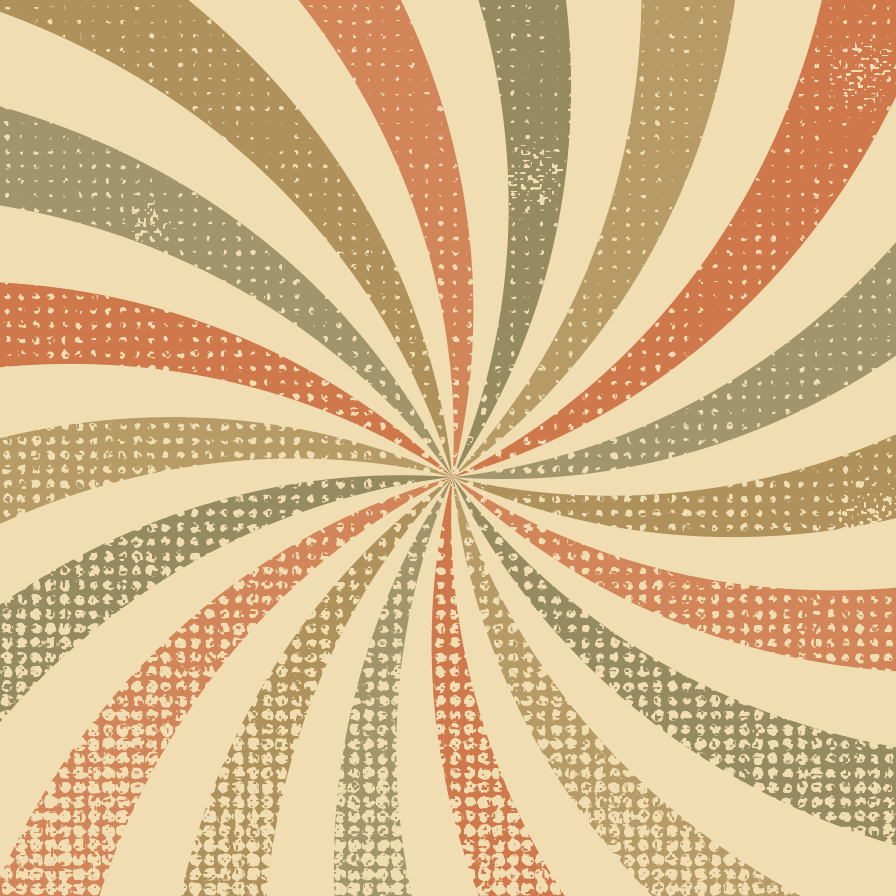
Write a WebGL 1 fragment shader that draws this background.

```glsl
precision highp float;

uniform vec2 u_resolution;

const float TAU = 6.2831853;
const float RAYS = 18.0;
const float RAY_FILL = 0.54;
const float TWIST = 0.668;
const float START_ANGLE = 1.415;
const float DOT_ROWS = 62.0;
const vec2 HUB = vec2(0.505, 0.4675);

const vec3 CREAM = vec3(0.94, 0.87, 0.70);
const vec3 RUST = vec3(0.81, 0.47, 0.30);
const vec3 OCHRE = vec3(0.685, 0.57, 0.36);
const vec3 OLIVE = vec3(0.59, 0.54, 0.38);

float hash(vec2 p) {
  return fract(sin(dot(p, vec2(127.1, 311.7))) * 43758.5453);
}

float noise(vec2 p) {
  vec2 i = floor(p);
  vec2 f = fract(p);
  f = f * f * (3.0 - 2.0 * f);
  float low = mix(hash(i), hash(i + vec2(1.0, 0.0)), f.x);
  float high = mix(hash(i + vec2(0.0, 1.0)), hash(i + vec2(1.0, 1.0)), f.x);
  return mix(low, high, f.y);
}

// Antialiased coverage of a signed distance, positive inside
float coverage(float d, float width) {
  return clamp(d / width + 0.5, 0.0, 1.0);
}

// Repeating rust, ochre, olive; every second ray is paler
vec3 rayColor(float index) {
  float slot = fract((index + 0.5) / 3.0) * 3.0;
  vec3 ink = slot < 1.0 ? RUST : (slot < 2.0 ? OCHRE : OLIVE);
  float pale = 1.0 - step(0.5, fract((index + 0.5) / 2.0));
  return mix(ink, CREAM, 0.13 * pale);
}

// x: coverage of the twisted ray, y: its index
vec2 twistedRay(vec2 q, float pixel) {
  float r = length(q);
  float angle = atan(q.y, q.x + 1e-6) - START_ANGLE - TWIST * r;
  float turn = angle * RAYS / TAU + 0.5;
  float arc = r * TAU / RAYS;
  float d = (0.5 * RAY_FILL - abs(fract(turn) - 0.5)) * arc;
  return vec2(coverage(d, pixel), floor(turn));
}

// Rough halftone dots, larger toward the lower left
float halftone(vec2 p, float pixel) {
  vec2 grid = p * DOT_ROWS;
  float fade = clamp(p.y + 0.22 * (p.x - 0.5), 0.0, 1.0);
  float radius = mix(0.46, 0.13, smoothstep(-0.1, 0.85, fade));
  radius += 0.08 * (hash(floor(grid)) - 0.5);
  float grain = noise(p * 250.0);
  float d = radius - length(fract(grid) - 0.5) + 0.24 * (grain - 0.5);
  float width = pixel * DOT_ROWS;
  float flake = noise(p * 310.0 + 17.0) - mix(0.24, 0.5, fade);
  return coverage(d, width) * coverage(flake, max(0.12, 310.0 * pixel * 0.4));
}

// Cluster of fine worn specks around a spot
float scuff(vec2 p, vec2 spot, float size) {
  vec2 q = (p - spot) / size;
  float density = exp(-dot(q, q));
  float grain = noise(p * 290.0 + 41.0);
  return smoothstep(0.0, 0.1, grain - 1.0 + 0.38 * density);
}

void main() {
  float pixel = 1.0 / min(u_resolution.x, u_resolution.y);
  vec2 p = gl_FragCoord.xy / u_resolution;

  vec2 ray = twistedRay(p - HUB, pixel);

  // Places where the ink has worn away
  float wear = halftone(p, pixel);
  wear = max(wear, scuff(p, vec2(0.595, 0.80), 0.045));
  wear = max(wear, scuff(p, vec2(0.96, 0.92), 0.05));
  wear = max(wear, scuff(p, vec2(0.68, 0.10), 0.04));
  wear = max(wear, scuff(p, vec2(0.97, 0.42), 0.05));
  wear = max(wear, scuff(p, vec2(0.17, 0.75), 0.03));

  vec3 color = mix(CREAM, rayColor(ray.y), ray.x * (1.0 - wear));
  gl_FragColor = vec4(color, 1.0);
}
```
